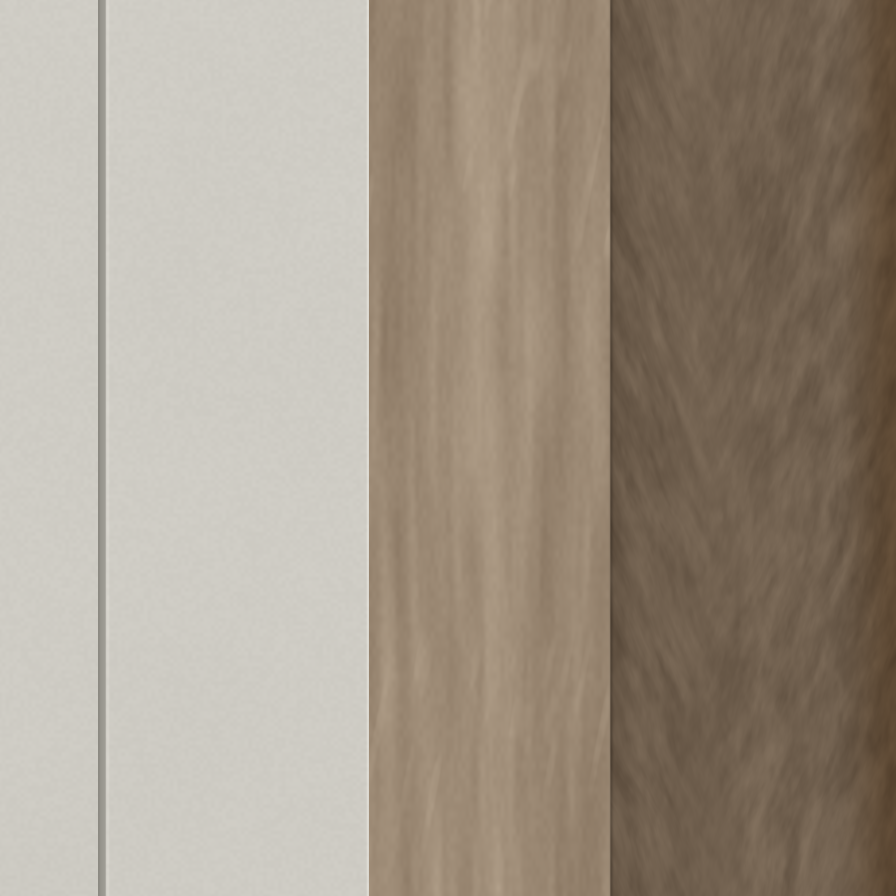
Reproduce this texture procedurally as a Shadertoy shader.

```glsl
const float GROOVE_LEFT = 0.1095;
const float GROOVE_RIGHT = 0.1180;
const float OAK_LEFT = 0.4118;
const float WALNUT_LEFT = 0.6812;

const vec3 PAINT = vec3(0.808, 0.798, 0.768);
const vec3 GROOVE = vec3(0.60, 0.59, 0.56);
const vec3 OAK_DARK = vec3(0.53, 0.455, 0.375);
const vec3 OAK_LIGHT = vec3(0.70, 0.63, 0.545);
const vec3 WALNUT_DARK = vec3(0.345, 0.285, 0.225);
const vec3 WALNUT_LIGHT = vec3(0.525, 0.455, 0.38);
const vec3 WALNUT_EDGE_TINT = vec3(0.86, 0.79, 0.69);

float hash(vec2 p) {
    vec3 q = fract(vec3(p.xyx) * 0.1031);
    q += dot(q, q.yzx + 33.33);
    return fract((q.x + q.y) * q.z);
}

// Smooth value noise, centred on zero.
float noise(vec2 p) {
    vec2 i = floor(p), f = fract(p);
    f = f * f * (3.0 - 2.0 * f);
    float low = mix(hash(i), hash(i + vec2(1, 0)), f.x);
    float high = mix(hash(i + vec2(0, 1)), hash(i + vec2(1, 1)), f.x);
    return mix(low, high, f.y) - 0.5;
}

float fbm(vec2 p) {
    float sum = 0.0, gain = 0.6;
    for (int i = 0; i < 4; i++) {
        sum += gain * noise(p);
        p = p * 2.03 + 17.3;
        gain *= 0.5;
    }
    return sum;
}

// Antialiased step across a vertical edge.
float edge(float x, float at) {
    return clamp((x - at) * iResolution.x + 0.5, 0.0, 1.0);
}

// Soft vertical line with a Gaussian profile.
float line(float x, float at, float width) {
    float d = (x - at) / width;
    return exp(-d * d);
}

vec3 paint(vec2 uv) {
    float mottling = 0.012 * fbm(uv * 5.0) + 0.018 * noise(uv * 240.0);
    float shade = mottling + 0.008 * (uv.y - 0.5);
    vec3 col = PAINT + shade;
    float inGroove = edge(uv.x, GROOVE_LEFT) - edge(uv.x, GROOVE_RIGHT);
    float across = (uv.x - GROOVE_LEFT) / (GROOVE_RIGHT - GROOVE_LEFT);
    vec3 groove = GROOVE + 0.06 * (across - 0.5) - 0.06 * line(uv.x, GROOVE_LEFT, 0.0015);
    col = mix(col, groove, inGroove);
    col += 0.035 * line(uv.x, GROOVE_RIGHT + 0.0025, 0.0015);
    return col + 0.07 * line(uv.x, OAK_LEFT - 0.0012, 0.0014);
}

vec3 oak(vec2 uv) {
    // Long, gently wandering vertical grain.
    vec2 p = uv + vec2(0.012 * noise(uv * vec2(9.0, 4.0)), 0.0);
    float grain = 0.50 * noise(p * vec2(24.0, 1.3) + 3.0)
                + 0.42 * noise(p * vec2(62.0, 3.2) + 11.0)
                + 0.32 * noise(p * vec2(125.0, 8.0) + 29.0);
    // Short pale flecks leaning to the right.
    float lean = p.x - 0.18 * p.y;
    float flecks = smoothstep(0.12, 0.45, noise(vec2(lean * 95.0, p.y * 15.0) + 47.0));
    flecks *= smoothstep(-0.1, 0.3, noise(uv * vec2(13.0, 5.0) + 61.0));
    float pores = 0.14 * noise(uv * vec2(230.0, 110.0));
    float tone = 0.47 + 0.85 * grain + 0.22 * flecks + pores;
    tone -= 0.10 * (1.0 - smoothstep(0.0, 0.02, uv.x - OAK_LEFT));
    tone += 0.05 * smoothstep(0.56, WALNUT_LEFT, uv.x);
    return mix(OAK_DARK, OAK_LIGHT, clamp(tone, 0.0, 1.0));
}

vec3 walnut(vec2 uv) {
    float across = (uv.x - WALNUT_LEFT) / (1.0 - WALNUT_LEFT);
    vec2 p = uv + 0.010 * vec2(noise(uv * 13.0), noise(uv * 13.0 + 7.0));
    // Grain falls to the right on the left side, and the reverse on the right.
    float falling = fbm(vec2((p.x + 0.34 * p.y) * 80.0, p.y * 17.0));
    float rising = fbm(vec2((p.x - 0.28 * p.y) * 80.0, p.y * 23.0) + 41.0);
    float grain = mix(falling, rising, smoothstep(0.12, 0.55, across));
    float streaks = noise(p * vec2(34.0, 2.5) + 83.0);
    float pores = noise(uv * vec2(210.0, 85.0) + 5.0);
    float tone = 0.50 + 0.62 * grain + 0.18 * streaks + 0.13 * pores;
    tone += 0.18 * fbm(uv * vec2(7.0, 3.0) + 19.0);
    tone += 0.08 * line(across, 0.55, 0.35);
    tone -= 0.16 * (1.0 - smoothstep(0.0, 0.12, across));
    vec3 col = mix(WALNUT_DARK, WALNUT_LIGHT, clamp(tone, 0.0, 1.0));
    return col * mix(vec3(1.0), WALNUT_EDGE_TINT, smoothstep(0.78, 1.0, across));
}

void mainImage(out vec4 fragColor, in vec2 fragCoord) {
    vec2 uv = fragCoord / iResolution.xy;
    vec3 col = mix(paint(uv), oak(uv), edge(uv.x, OAK_LEFT));
    col = mix(col, walnut(uv), edge(uv.x, WALNUT_LEFT));
    // Contact shadow where the two boards meet.
    col *= 1.0 - 0.18 * line(uv.x, WALNUT_LEFT + 0.001, 0.002);
    fragColor = vec4(clamp(col, 0.0, 1.0), 1.0);
}
```
